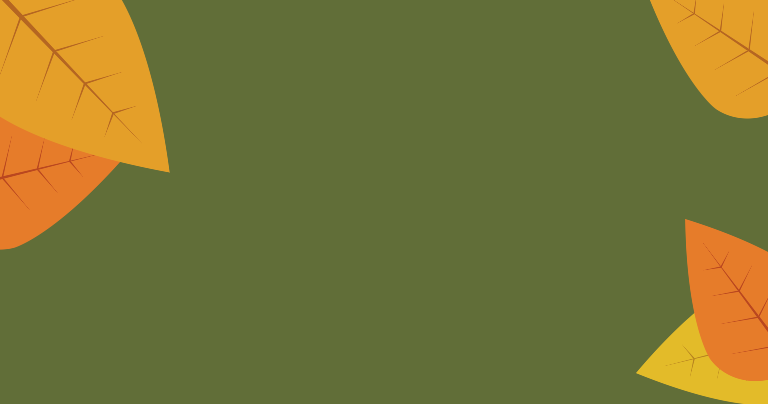
Write a WebGL 1 fragment shader that draws this background.

```glsl
precision highp float;
// Autumn leaves with tapered veins in the corners of a flat olive field.
uniform vec2 u_resolution;

// Signed distance inside a leaf: tip at x = 0, widest at x = 1, rounded base.
float leafShape(vec2 q) {
  if (q.x > 1.0) return 0.5 - length(vec2((q.x - 1.0) * 1.11, q.y));
  return (0.5 - 0.5 * pow(1.0 - q.x, 1.45) - q.y) * 0.82;
}

// Coverage of the midrib and its mirrored side veins.
float leafVeins(vec2 q, float pixel) {
  float ribWidth = 0.0125 * (q.x - 0.23);
  float cover = smoothstep(-0.5, 0.5, (ribWidth - q.y) / pixel)
              * step(0.23, q.x);
  for (int i = 0; i < 4; i++) {
    float k = float(i);
    float node = 0.47 + 0.225 * k + 0.01 * k * k;
    float reach = 0.13 + 0.07 * k;
    float taper = 1.0 - q.y / reach;
    float dist = abs(q.x - node + 0.5 * q.y) * 0.894;
    float vein = smoothstep(-0.5, 0.5, (0.0055 * taper - dist) / pixel);
    cover = max(cover, vein * step(0.0, taper));
  }
  return cover;
}

// Paints one leaf, placed by its tip and the direction from tip to stem.
void paintLeaf(inout vec3 color, vec2 p, vec2 tip, vec2 axis, float size,
               vec3 fill, vec3 veinColor) {
  axis = normalize(axis);
  vec2 d = (p - tip) / size;
  vec2 q = vec2(dot(d, axis), abs(d.x * axis.y - d.y * axis.x));
  float pixel = 1.0 / (u_resolution.y * size);
  vec3 leaf = mix(fill, veinColor, leafVeins(q, pixel));
  color = mix(color, leaf, smoothstep(-0.5, 0.5, leafShape(q) / pixel));
}

void main() {
  vec2 p = gl_FragCoord.xy / u_resolution.y;
  vec3 amber = vec3(0.894, 0.624, 0.161);
  vec3 orange = vec3(0.902, 0.486, 0.165);
  vec3 yellow = vec3(0.890, 0.733, 0.161);
  vec3 brown = vec3(0.71, 0.40, 0.13);
  vec3 rust = vec3(0.73, 0.28, 0.12);
  vec3 color = vec3(0.380, 0.431, 0.220);

  // Upper left pair
  paintLeaf(color, p, vec2(0.333, 0.640), vec2(-0.971, -0.237), 0.351, orange, rust);
  paintLeaf(color, p, vec2(0.420, 0.573), vec2(-0.690, 0.724), 0.432, amber, brown);

  // Upper right leaf
  paintLeaf(color, p, vec2(1.588, 1.053), vec2(0.832, -0.555), 0.333, amber, brown);

  // Lower right pair
  paintLeaf(color, p, vec2(1.574, 0.0765), vec2(0.970, 0.240), 0.316, yellow, vec3(0.72, 0.52, 0.12));
  paintLeaf(color, p, vec2(1.696, 0.458), vec2(0.598, -0.801), 0.316, orange, rust);

  gl_FragColor = vec4(color, 1.0);
}
```
